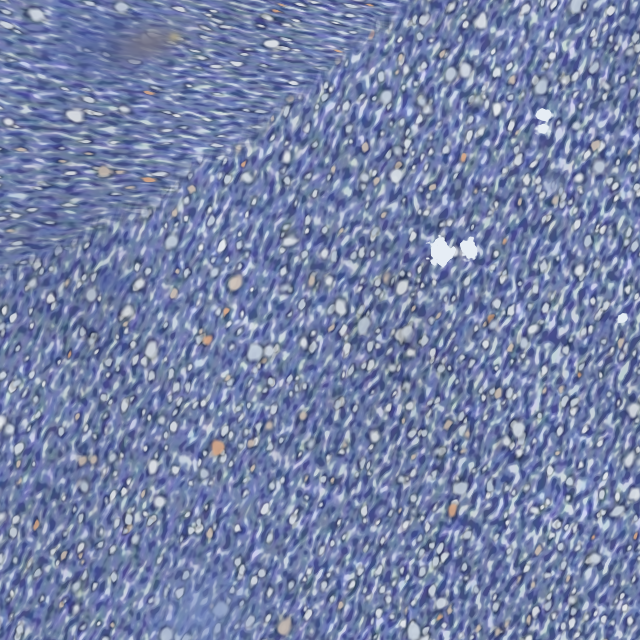
Give the GLSL for this texture, as a three.js fragment shader.

```glsl
// Blue granular surface: stretched gradient noise forms short slanted strokes,
// scattered pale flecks sit on top, and a curved seam divides two grain
// directions. Broad stains and a few chalky chips break up the field.
varying vec2 vUv;

vec2 hash22(vec2 p) {
  vec3 h = fract(p.xyx * vec3(0.1031, 0.1030, 0.0973));
  h += dot(h, h.yzx + 33.33);
  return fract((h.xx + h.yz) * h.zy);
}

float cornerSlope(vec2 cell, vec2 corner, vec2 f) {
  return dot(hash22(cell + corner) * 2.0 - 1.0, f - corner);
}

// Gradient noise, roughly -0.6 to 0.6
float noise(vec2 p) {
  vec2 i = floor(p), f = p - i;
  vec2 u = f * f * f * (f * (f * 6.0 - 15.0) + 10.0);
  float low = mix(cornerSlope(i, vec2(0.0), f), cornerSlope(i, vec2(1.0, 0.0), f), u.x);
  float high = mix(cornerSlope(i, vec2(0.0, 1.0), f), cornerSlope(i, vec2(1.0), f), u.x);
  return mix(low, high, u.y);
}

vec2 rotate(vec2 p, float angle) {
  float c = cos(angle), s = sin(angle);
  return vec2(c * p.x + s * p.y, c * p.y - s * p.x);
}

// Scattered pale grains, each with a soft dark rim
vec3 addFlecks(vec3 color, vec2 p, float share, float seed) {
  vec2 cell = floor(p);
  float wobble = 0.22 * noise(p * 2.3 + seed);
  for (int y = -1; y <= 1; y++) {
    for (int x = -1; x <= 1; x++) {
      vec2 id = cell + vec2(float(x), float(y));
      vec2 place = hash22(id + seed);
      vec2 kind = hash22(id + seed + 57.0);
      if (kind.x > share) continue;
      float radius = mix(0.18, 0.40, kind.y * kind.y);
      float d = length(rotate(p - id - place, place.x - 0.5)) + wobble - radius;
      float tint = fract(place.x * 17.0 + kind.y * 5.0);
      vec3 pale = mix(vec3(0.74, 0.79, 0.85), vec3(0.92, 0.93, 0.94), place.y);
      pale = mix(pale, vec3(0.80, 0.75, 0.71), step(0.87, tint));
      pale = mix(pale, vec3(0.84, 0.66, 0.54), step(0.975, tint));
      color *= 1.0 - 0.22 * (1.0 - smoothstep(0.0, 0.35, d));
      color = mix(color, pale, 0.9 * (1.0 - smoothstep(-0.14, 0.12, d)));
    }
  }
  return color;
}

// Strokes run along q.x; stretch gives the cells along and across
vec3 grain(vec2 q, vec2 stretch, float contrast, float share) {
  q += 0.005 * vec2(noise(q * 31.0), noise(q * 27.0 + 40.0));
  float n = noise(q * stretch) + 0.55 * noise(q * stretch * vec2(1.9, 1.5) + 19.0);
  n = n * contrast + 0.12 * noise(q * 9.0);
  vec3 color = mix(vec3(0.26, 0.31, 0.52), vec3(0.44, 0.50, 0.67), smoothstep(-0.42, 0.02, n));
  color = mix(color, vec3(0.78, 0.82, 0.88), smoothstep(0.02, 0.50, n));
  // Faint green, violet and grey casts between strokes
  color += vec3(0.07, -0.02, 0.05) * noise(q * stretch * 0.8 + 71.0);
  color += vec3(0.02, 0.03, -0.11) * noise(q * stretch * 0.6 + 133.0);
  color = addFlecks(color, q * stretch * vec2(0.95, 0.68), share, 11.0);
  return addFlecks(color, q * vec2(29.0, 37.0), share * 0.42, 203.0);
}

// Soft elliptical stain
float stain(vec2 p, vec2 center, vec2 size) {
  vec2 d = (p - center) / size;
  return exp(-dot(d, d));
}

// Ragged chip, positive outside
float chip(vec2 p, vec2 center, vec2 size) {
  float ragged = 0.9 * noise(p * 75.0) + 0.4 * noise(p * 160.0);
  return (length((p - center) / size) - 1.0 + ragged) * min(size.x, size.y);
}

void main() {
  vec2 p = vUv;

  // Two fields of grain meeting at a curved seam
  float contrast = 1.0 + 0.3 * smoothstep(0.2, 1.0, p.x - 0.4 * p.y + 0.2);
  vec3 slanted = grain(rotate(p, 1.16), vec2(47.0, 104.0), contrast, 0.27);
  vec2 bent = p + vec2(0.0, 0.8 * (p.y - 0.72) * p.x);
  vec3 level = grain(rotate(bent, -0.06) + 3.0, vec2(36.0, 122.0), 0.95, 0.19);
  float seam = p.y - 0.57 - 0.42 * p.x - 0.4 * p.x * p.x + 0.03 * noise(p * 14.0);
  vec3 color = mix(slanted, level, smoothstep(-0.025, 0.025, seam));

  // Broad drift of light, then local stains
  color *= 1.0 + 0.10 * noise(p * 4.0 + 8.0);
  color = mix(color, vec3(0.27, 0.34, 0.58), 0.55 * stain(p, vec2(0.16, 0.93), vec2(0.07, 0.05)));
  color = mix(color, vec3(0.28, 0.35, 0.58), 0.6 * stain(p, vec2(0.175, 0.56), vec2(0.025, 0.014)));
  color = mix(color, vec3(0.47, 0.56, 0.78), 0.6 * stain(p, vec2(0.32, 0.04), vec2(0.07, 0.06)));
  color = mix(color, vec3(0.56, 0.62, 0.77), 0.6 * stain(p, vec2(0.865, 0.71), vec2(0.018, 0.016)));
  vec2 smudge = rotate(p - vec2(0.232, 0.932), 0.25);
  color = mix(color, vec3(0.45, 0.45, 0.53), 0.9 * stain(smudge, vec2(0.0), vec2(0.055, 0.027)));
  color = mix(color, vec3(0.70, 0.67, 0.56), 0.8 * stain(p, vec2(0.272, 0.942), vec2(0.010, 0.008)));

  // White chips
  float d = chip(p, vec2(0.690, 0.605), vec2(0.018, 0.023));
  d = min(d, chip(p, vec2(0.733, 0.611), vec2(0.013, 0.016)));
  d = min(d, chip(p, vec2(0.851, 0.821), vec2(0.012, 0.011)));
  d = min(d, chip(p, vec2(0.849, 0.797), vec2(0.012, 0.008)));
  d = min(d, chip(p, vec2(0.971, 0.504), vec2(0.008, 0.007)));
  color = mix(color, vec3(0.90, 0.93, 0.96), 1.0 - smoothstep(-0.0015, 0.0015, d));

  gl_FragColor = vec4(clamp(color, 0.0, 1.0), 1.0);
}
```
